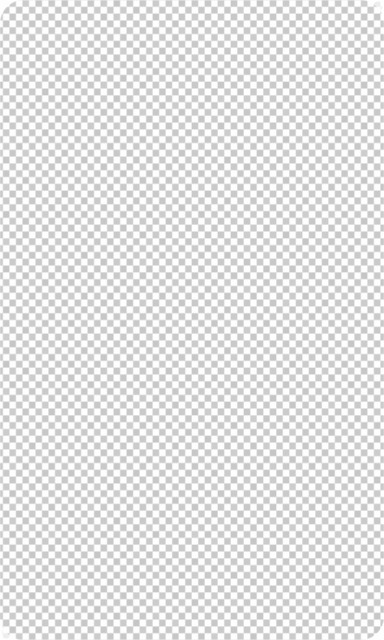
This pattern is drawn by a Shadertoy shader. Its source:

```glsl
// Fine grey and white checkerboard panel with rounded white corners.

const vec2  CELLS       = vec2(59.0, 94.0);   // cells across and down
const vec2  OFFSET      = vec2(0.55, 0.0);    // grid shift, in cells
const float SOFTNESS    = 0.12;               // half width of a cell edge, in cells
const vec3  WHITE       = vec3(0.995);
const vec3  GREY        = vec3(0.79);
const float TONE_SPREAD = 0.015;              // grey variation between cells
const float RADIUS      = 0.062;              // corner radius, in canvas widths
const float FLECK_SIZE  = 0.012;              // corner speck radius, in canvas widths
const float FLECK_INSET = 0.016;              // speck distance from the corner
const float FLECK_SHADE = 0.3;

// Square wave of +1 and -1 cells with softened edges
vec2 softSquareWave(vec2 p, vec2 halfWidth) {
    vec2 edgeDistance = 0.5 - abs(fract(p) - 0.5);
    vec2 parity = 1.0 - 2.0 * mod(floor(p), 2.0);
    return parity * min(edgeDistance / halfWidth, 1.0);
}

// Layered sines, roughly -1 to 1
float cellTone(vec2 cell) {
    return 0.6 * sin(cell.x * 1.7 + cell.y * 0.9)
         + 0.4 * sin(cell.x * 0.6 - cell.y * 2.3);
}

float roundedBox(vec2 p, vec2 halfSize, float radius) {
    vec2 q = abs(p) - halfSize + radius;
    return length(max(q, 0.0)) + min(max(q.x, q.y), 0.0) - radius;
}

void mainImage(out vec4 fragColor, in vec2 fragCoord) {
    vec2 uv = fragCoord / iResolution.xy;
    float pixel = 1.0 / iResolution.x;

    // Checkerboard, counted from the top left
    vec2 grid = vec2(uv.x, 1.0 - uv.y) * CELLS + OFFSET;
    vec2 halfWidth = max(vec2(SOFTNESS), 0.5 * CELLS / iResolution.xy);
    vec2 wave = softSquareWave(grid, halfWidth);
    float check = 0.5 + 0.5 * wave.x * wave.y;
    vec3 grey = GREY + TONE_SPREAD * cellTone(floor(grid));

    // Rounded panel
    vec2 p = (fragCoord - 0.5 * iResolution.xy) * pixel;
    vec2 halfSize = 0.5 * iResolution.xy * pixel;
    float panel = 1.0 - smoothstep(-pixel, pixel, roundedBox(p, halfSize, RADIUS));

    // Faint specks left in the lower left and upper right corners
    vec2 corner = sign(p.x + p.y) * (halfSize - FLECK_INSET);
    float speck = 1.0 - smoothstep(-pixel, pixel, length(p - corner) - FLECK_SIZE);
    float coverage = max(panel, FLECK_SHADE * speck);

    fragColor = vec4(mix(WHITE, grey, check * coverage), 1.0);
}
```
